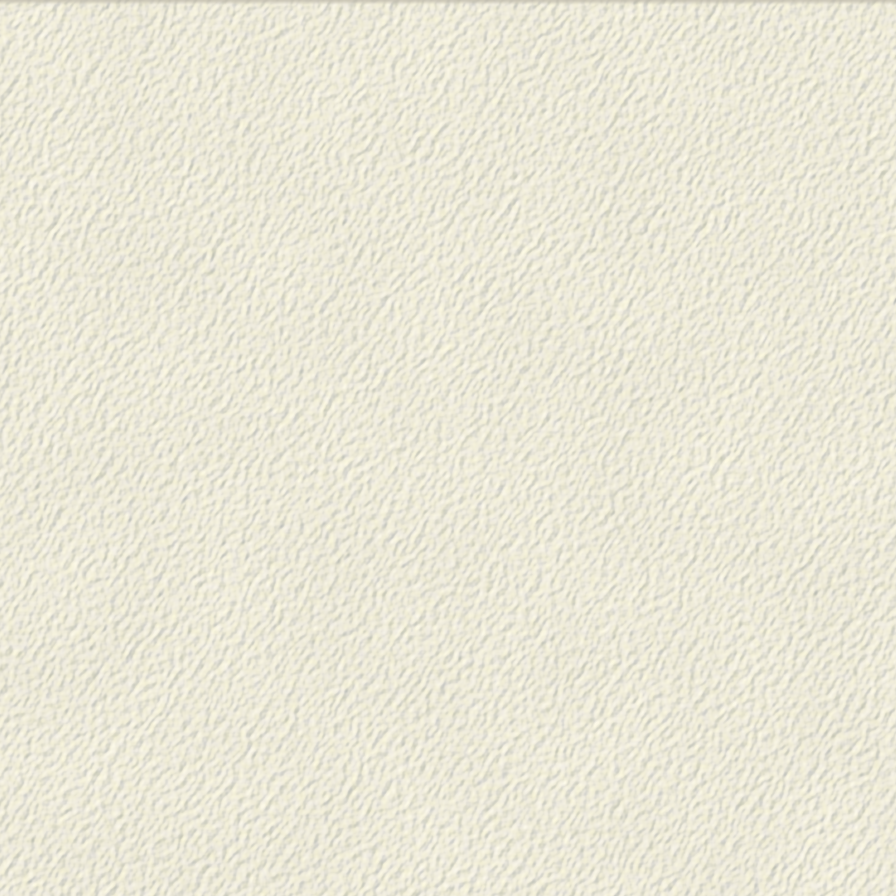
A Shadertoy shader for this texture:

```glsl
#define GRAIN_SCALE vec2(138.0, 78.0)
#define GRAIN_ANGLE 0.98
#define FINE_SCALE 185.0
#define FINE_AMOUNT 0.42
#define LIGHT_DIR vec2(-0.83, 0.56)
#define LIGHT_STEP 0.0012
#define RELIEF 3.3
#define TINT_AMOUNT 0.05
#define LIT_COLOR vec3(0.985, 0.972, 0.895)
#define BODY_COLOR vec3(0.930, 0.916, 0.850)
#define SHADOW_COLOR vec3(0.765, 0.770, 0.730)
#define EDGE_COLOR vec3(0.74, 0.72, 0.66)

// Unit gradient at a lattice point, from an integer hash
vec2 latticeGradient(ivec2 cell) {
    uvec2 q = uvec2(cell) * uvec2(1597u, 3812u);
    uint h = (q.x ^ q.y ^ (q.x << 9)) * 74773u;
    h = (h ^ (h >> 15)) * 48271u;
    h ^= h >> 13;
    h *= 69069u;
    float angle = float(h >> 16) * 6.28319 / 65536.0;
    return vec2(cos(angle), sin(angle));
}

float gradientNoise(vec2 p) {
    vec2 base = floor(p);
    vec2 f = p - base;
    ivec2 cell = ivec2(base);
    vec2 u = f * f * f * (f * (f * 6.0 - 15.0) + 10.0);
    float a = dot(latticeGradient(cell), f);
    float b = dot(latticeGradient(cell + ivec2(1, 0)), f - vec2(1.0, 0.0));
    float c = dot(latticeGradient(cell + ivec2(0, 1)), f - vec2(0.0, 1.0));
    float d = dot(latticeGradient(cell + ivec2(1, 1)), f - vec2(1.0, 1.0));
    return mix(mix(a, b, u.x), mix(c, d, u.x), u.y);
}

// Slanted ridges, bent a little, with finer round grain on top
float plasterHeight(vec2 p) {
    vec2 bend = vec2(gradientNoise(p * 38.0), gradientNoise(p * 38.0 + 71.3));
    vec2 q = p + 0.004 * bend;
    vec2 along = vec2(cos(GRAIN_ANGLE), sin(GRAIN_ANGLE));
    vec2 across = vec2(along.y, -along.x);
    vec2 grain = vec2(dot(q, across), dot(q, along)) * GRAIN_SCALE;
    return gradientNoise(grain) + FINE_AMOUNT * gradientNoise(p * FINE_SCALE + 17.7);
}

void mainImage(out vec4 fragColor, in vec2 fragCoord) {
    vec2 p = fragCoord / iResolution.y;

    // Emboss: positive where the surface faces the light
    vec2 offset = LIGHT_DIR * LIGHT_STEP;
    float slope = RELIEF * (plasterHeight(p - offset) - plasterHeight(p + offset));

    // Creamy lit faces, greyer shadows
    vec3 color = mix(BODY_COLOR, SHADOW_COLOR, clamp(-slope / 2.4, 0.0, 1.2));
    color = mix(color, LIT_COLOR, clamp(slope / 2.0, 0.0, 1.0));

    // Uneven warm and cool tint
    color.b += TINT_AMOUNT * gradientNoise(p * 120.0 + 43.1);
    color += 0.012 * gradientNoise(p * 9.0 + 5.2);

    // Thin worn strip along the top
    float edge = smoothstep(0.994, 1.0, p.y);
    color = mix(color, EDGE_COLOR, 0.7 * edge);

    fragColor = vec4(clamp(color, 0.0, 1.0), 1.0);
}
```
